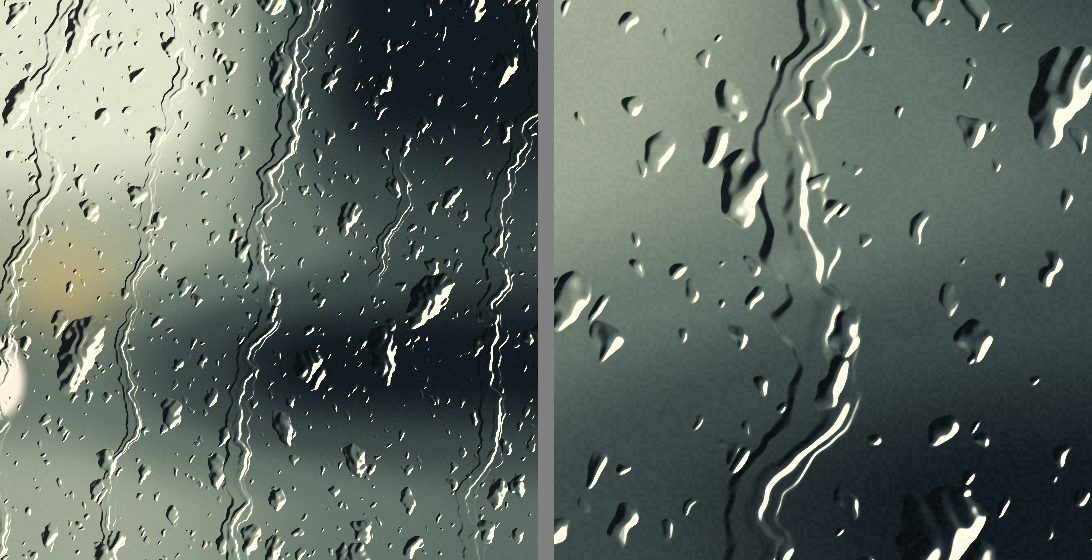
Left: the whole. Right: its middle third, enlarged.
Give the GLSL for this texture, as a WebGL 2 fragment shader.

```glsl
#version 300 es
precision highp float;
// Rain drops and crooked trickles on a window before a blurred, dusky view.

uniform vec2 u_resolution;
out vec4 fragColor;

// Palette, dark to light
const vec3 INK   = vec3(0.07, 0.10, 0.12);
const vec3 SLATE = vec3(0.24, 0.29, 0.29);
const vec3 MOSS  = vec3(0.40, 0.46, 0.42);
const vec3 SAGE  = vec3(0.62, 0.66, 0.58);
const vec3 PALE  = vec3(0.88, 0.89, 0.80);
const vec3 AMBER = vec3(0.70, 0.64, 0.45);
const vec3 GLINT = vec3(1.0, 0.99, 0.91);

// Sizes are in canvas heights
const int   DROP_LAYERS    = 4;
const float FINEST_CELL    = 0.023;
const float LAYER_GROWTH   = 2.0;
const int   STREAMS        = 5;
const float STREAM_SPACING = 0.215;
const float STREAM_LEAN    = 0.13;
const float WIDE_STREAM    = 0.020;
const float THIN_STREAM    = 0.012;
const float SLOPE_STEP     = 0.0010;
const float REFRACTION     = 0.05;
const float WRINKLE_DEPTH  = 0.0019;
const vec2  BRIGHT_SIDE    = vec2(-0.80, 0.60);

vec3 hash3(vec2 p) {
    vec3 q = fract(p.xyx * vec3(0.1031, 0.1030, 0.0973));
    q += dot(q, q.yxz + 33.33);
    return fract((q.xxy + q.yzz) * q.zyx);
}

// Brightness of the blurred view: sky, middle, dark band and ground
float viewLevel(vec2 p) {
    float sky    = mix(0.90, 0.10, smoothstep(0.26, 0.68, p.x));
    float middle = mix(0.70, 0.26, smoothstep(0.12, 0.90, p.x));
    float band   = mix(0.46, 0.10, smoothstep(0.06, 0.60, p.x));
    float ground = mix(0.66, 0.40, smoothstep(0.05, 0.90, p.x));
    float level = mix(ground, band, smoothstep(0.08, 0.34, p.y));
    level = mix(level, middle, smoothstep(0.36, 0.58, p.y));
    return mix(level, sky, smoothstep(0.54, 0.86, p.y));
}

vec3 tone(float level) {
    vec3 c = mix(INK, SLATE, smoothstep(0.08, 0.28, level));
    c = mix(c, MOSS, smoothstep(0.28, 0.45, level));
    c = mix(c, SAGE, smoothstep(0.45, 0.65, level));
    return mix(c, PALE, smoothstep(0.67, 0.85, level));
}

// Height of scattered drops: jittered cells, tapered and tilted domes
float dropHeight(vec2 p) {
    float height = 0.0;
    float cell = FINEST_CELL;
    for (int layer = 0; layer < DROP_LAYERS; layer++) {
        float density = 0.33 + 0.07 * float(layer);
        vec2 home = floor(p / cell);
        for (int k = 0; k < 9; k++) {
            vec2 id = home + vec2(k % 3 - 1, k / 3 - 1);
            vec3 place = hash3(id + 57.0 * float(layer) + 11.0);
            vec3 form = hash3(id + 91.0 * float(layer) + 203.0);
            if (place.z > density) continue;
            float radius = cell * mix(0.09, 0.21, form.x);
            vec2 q = p - (id + place.xy) * cell;
            q.x -= q.y * mix(-0.25, 0.45, form.y);
            q.y /= mix(0.8, 2.1, form.z);
            q /= radius;
            q.x *= 1.1 - 0.4 * clamp(q.y, -1.3, 1.0);
            height = max(height, radius * (1.0 - dot(q, q)));
        }
        cell *= LAYER_GROWTH;
    }
    return height;
}

// Height of the trickles: a steep left rim, a wandering crest and a low right rim
float streamHeight(vec2 p) {
    float height = 0.0;
    for (int i = 0; i < STREAMS; i++) {
        float n = float(i);
        float y = p.y + 3.7 * n;
        float path = 0.04 + STREAM_SPACING * n + STREAM_LEAN * (p.y - 0.5);
        path += 0.017 * sin(y * 13.0 + 1.4 * sin(y * 8.0));
        path += 0.008 * sin(y * 37.0 + 1.8 * sin(y * 21.0));
        path += 0.0022 * sin(y * 118.0 + 2.0 * sin(y * 47.0));
        float width = i % 2 == 0 ? WIDE_STREAM : THIN_STREAM;
        width *= 1.0 + 0.25 * sin(y * 83.0 + 2.0 * sin(y * 31.0)) * sin(y * 29.0 + n);
        float t = (p.x - path) / width;
        float strength = 0.72 + 0.28 * sin(y * 24.0 + 2.0 * sin(y * 15.0));
        float crest = 0.25 + 0.3 * sin(y * 31.0 + 1.5 * sin(y * 52.0));
        float ridge = 0.45 * smoothstep(-1.0, -0.68, t)
                    + 0.25 * smoothstep(crest - 0.5, crest - 0.1, t)
                    - 0.50 * smoothstep(crest, crest + 0.32, t)
                    - 0.20 * smoothstep(0.85, 1.05, t);
        float broken = smoothstep(0.47, 0.53, p.y) * smoothstep(0.76, 0.66, p.y);
        height = max(height, width * strength * ridge * (i == 3 ? broken : 1.0));
    }
    return height;
}

// Ragged outlines, with lengthwise wrinkles inside the drops
float waterHeight(vec2 p) {
    vec2 ragged = p + 0.0021 * sin(p.yx * 190.0 + 2.0 * sin(p * 83.0));
    ragged += 0.0007 * sin(p.yx * 420.0 + 2.0 * sin(p * 170.0));
    float drops = dropHeight(ragged);
    float wrinkle = sin(p.x * 310.0 + 2.2 * sin(p.y * 105.0) + 1.5 * sin(p.x * 90.0));
    drops += min(drops * 0.35, WRINKLE_DEPTH) * wrinkle;
    return max(drops, streamHeight(mix(p, ragged, 0.6)));
}

void main() {
    vec2 p = gl_FragCoord.xy / u_resolution.y;
    vec2 e = vec2(SLOPE_STEP, 0.0);
    vec2 slope = vec2(waterHeight(p + e.xy) - waterHeight(p - e.xy),
                      waterHeight(p + e.yx) - waterHeight(p - e.yx)) / (2.0 * SLOPE_STEP);
    float relief = dot(slope, BRIGHT_SIDE);

    // View through the water, lit by its slopes
    vec2 seen = p + REFRACTION * clamp(slope, -2.0, 2.0);
    float level = viewLevel(seen) + 0.14 * max(relief, 0.0);
    vec3 color = tone(level);

    // Warm lamp glow and the pale glare at the left edge
    vec2 lamp = seen - vec2(0.12, 0.49);
    color = mix(color, AMBER * (0.6 + 0.7 * level), 0.9 * exp(-dot(lamp, lamp) / 0.009));
    float glare = length((seen - vec2(-0.005, 0.32)) * vec2(1.25, 0.9));
    color = mix(color, vec3(1.0, 0.95, 0.87), smoothstep(0.075, 0.045, glare));

    // Dark rims, sharp glints and faint grain
    color = mix(color, INK * 0.6, 0.9 * smoothstep(0.25, 1.20, -relief));
    color = mix(color, GLINT, smoothstep(0.65, 1.05, relief));
    color += 0.03 * (hash3(floor(p * 512.0)).x - 0.5);
    fragColor = vec4(color, 1.0);
}
```
